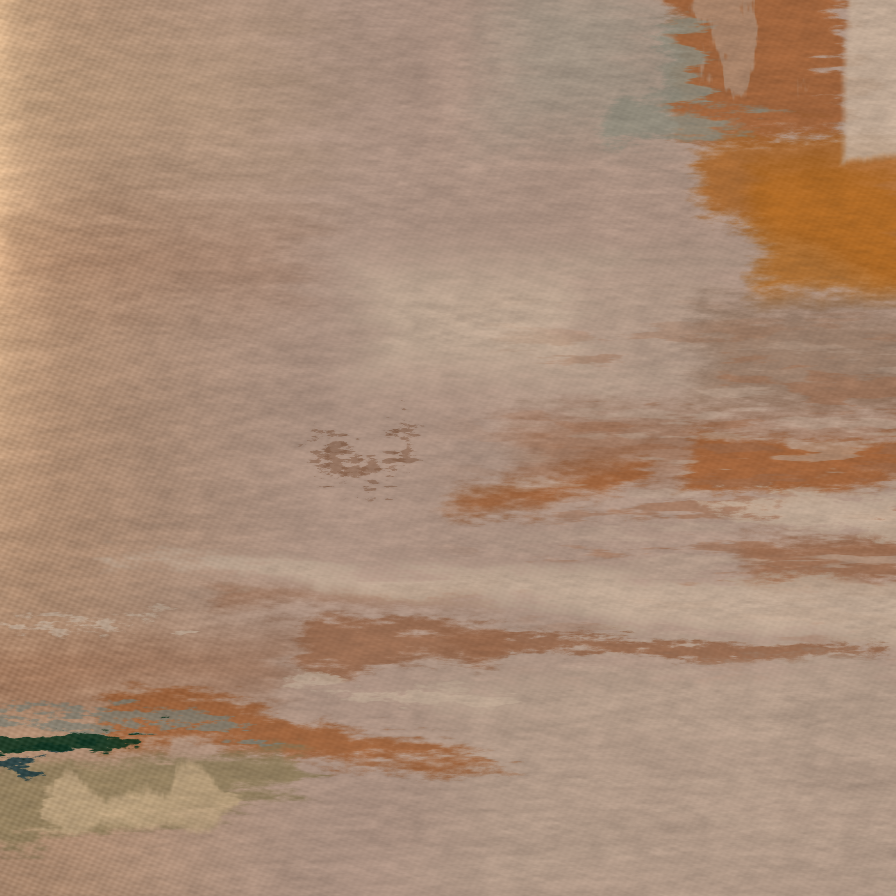
Give the GLSL for this background, as a WebGL 1 fragment shader.

```glsl
precision highp float;
// Abstract oil painting: beige canvas, rust patches, pale strokes and a green corner.
uniform vec2 u_resolution;

vec3 col;   // paint laid so far
vec2 q;     // position warped by the brush
float dry;  // ragged edge of a dry brush

float hash(vec2 p) {
  return fract(sin(dot(p, vec2(127.1, 311.7))) * 43758.545);
}

float noise(vec2 p) {
  vec2 i = floor(p), f = fract(p), e = vec2(1, 0);
  f = f * f * (3.0 - 2.0 * f);
  return mix(mix(hash(i), hash(i + e.xy), f.x),
             mix(hash(i + e.yx), hash(i + e.xx), f.x), f.y);
}

// Centred fractal noise
float fbm(vec2 p) {
  float sum = 0.0, amp = 0.5;
  for (int i = 0; i < 5; i++) {
    sum += amp * (noise(p) - 0.5);
    p = p * 2.03 + 17.3;
    amp *= 0.55;
  }
  return sum;
}

// Blend paint where the distance is negative
void lay(vec3 paint, float opacity, float d, float soft) {
  col = mix(col, paint, opacity * (1.0 - smoothstep(-soft, soft, d)));
}

// Rectangular patch: center in xy, half size in zw
void slab(vec3 paint, float opacity, vec4 rect, float soft) {
  vec2 d = abs(q - rect.xy) - rect.zw;
  lay(paint, opacity, length(max(d, 0.0)) + min(max(d.x, d.y), 0.0) + dry, soft);
}

// Distance to a stroke from xy to zw with its two end radii
float taper(vec2 p, vec4 ends, vec2 radii) {
  vec2 along = ends.zw - ends.xy, from = p - ends.xy;
  float t = clamp(dot(from, along) / dot(along, along), 0.0, 1.0);
  return length(from - along * t) - mix(radii.x, radii.y, t);
}

void smear(vec3 paint, vec4 ends, vec2 radii, float soft) {
  lay(paint, 0.88, taper(q, ends, radii) + dry, soft);
}

void main() {
  vec2 p = gl_FragCoord.xy / u_resolution;
  float bristle = fbm(p * vec2(9, 65));
  float scumble = fbm(p * vec2(28, 9) + 40.0);
  float cloud = fbm(p * 5.0 + 9.0);
  float grain = fbm(p * vec2(60, 210));
  float scrape = fbm(p * vec2(12, 80) + 5.0);
  q = p + vec2(0.09 * bristle + 0.03 * cloud, 0.018 * cloud + 0.015 * scumble);
  dry = 0.045 * bristle + 0.03 * grain;

  vec3 rust = vec3(0.62, 0.38, 0.22);
  vec3 brown = vec3(0.59, 0.41, 0.3);
  vec3 pale = vec3(0.75, 0.66, 0.58);
  vec3 stone = vec3(0.69, 0.6, 0.53);
  vec3 sage = vec3(0.57, 0.55, 0.49);

  // Ground, with warm light raking over the left edge
  col = mix(vec3(0.66, 0.53, 0.43), vec3(0.66, 0.56, 0.5), smoothstep(0.0, 0.4, p.x));
  slab(stone, 0.8, vec4(0.8, 0.1, 0.3, 0.15), 0.1);
  col += vec3(0.24, 0.21, 0.15) * exp(-p.x * 24.0) * smoothstep(0.25, 0.85, p.y);
  slab(vec3(0.7, 0.59, 0.47), 0.5, vec4(0.1, 0.9, 0.2, 0.06), 0.15);
  slab(brown, 0.25, vec4(0.15, 0.71, 0.17, 0.04), 0.07);

  // Cool grey and pale passages of the upper middle
  slab(vec3(0.61, 0.57, 0.51), 0.7, vec4(0.65, 0.94, 0.09, 0.09), 0.07);
  slab(pale, 0.9, vec4(0.53, 0.64, 0.13, 0.06), 0.05);
  slab(stone, 0.6, vec4(0.73, 0.63, 0.07, 0.08), 0.04);

  // Rust column, ochre block and the pale panel beside them
  slab(rust, 0.92, vec4(0.845, 0.94, 0.1, 0.1), 0.012);
  smear(vec3(0.65, 0.4, 0.18), vec4(0.82, 0.8, 1.0, 0.77), vec2(0.045, 0.08), 0.015);
  slab(vec3(0.68, 0.41, 0.14), 0.8, vec4(0.93, 0.74, 0.09, 0.07), 0.02);
  smear(sage, vec4(0.74, 0.96, 0.75, 0.89), vec2(0.01, 0.015), 0.008);
  smear(sage, vec4(0.69, 0.86, 0.83, 0.86), vec2(0.025, 0.004), 0.01);
  lay(stone, 0.6, taper(p, vec4(0.79, 1.0, 0.82, 0.94), vec2(0.02, 0.004)) + 0.2 * scumble, 0.008);
  vec2 panel = abs(p - vec2(0.99, 0.93)) - vec2(0.045, 0.107);
  lay(pale, 0.92, max(panel.x, panel.y) + 0.02 * scumble, 0.006);

  // Smoky brown, then the rust band with its ragged left tail
  slab(vec3(0.57, 0.46, 0.38), 0.75, vec4(0.91, 0.6, 0.13, 0.055), 0.03);
  slab(brown, 0.6, vec4(0.8, 0.5, 0.22, 0.035), 0.035);
  smear(rust, vec4(0.51, 0.435, 0.7, 0.462), vec2(0.006, 0.022), 0.018);
  slab(rust, 0.9, vec4(0.91, 0.483, 0.14, 0.028), 0.012);
  slab(brown, 0.85, vec4(0.94, 0.37, 0.1, 0.03), 0.015);

  // Scraped streaks over the right side
  float worn = 0.6 * smoothstep(0.45, 0.75, p.x) * (1.0 - smoothstep(0.55, 0.7, p.y));
  lay(stone, worn, 0.1 - scrape, 0.06);
  lay(brown, worn * smoothstep(0.2, 0.4, p.y), 0.12 + scrape, 0.06);
  smear(pale, vec4(0.8, 0.447, 1.02, 0.415), vec2(0.004, 0.027), 0.006);

  // Brown passages and long pale sweeps across the lower half
  slab(brown, 0.5, vec4(0.06, 0.25, 0.25, 0.035), 0.04);
  slab(brown, 0.55, vec4(0.39, 0.335, 0.16, 0.01), 0.02);
  smear(brown, vec4(0.36, 0.275, 0.54, 0.283), vec2(0.036, 0.016), 0.01);
  smear(pale, vec4(0.13, 0.375, 1.0, 0.31), vec2(0.006, 0.035), 0.012);
  smear(pale, vec4(0.0, 0.307, 0.22, 0.294), vec2(0.005, 0.002), 0.004);
  smear(brown, vec4(0.5, 0.282, 1.0, 0.268), vec2(0.007, 0.002), 0.006);
  smear(rust, vec4(0.14, 0.195, 0.55, 0.152), vec2(0.032, 0.008), 0.012);
  smear(stone, vec4(0.5, 0.215, 0.95, 0.21), vec2(0.018, 0.05), 0.012);
  smear(pale, vec4(0.32, 0.232, 0.55, 0.215), vec2(0.004, 0.012), 0.005);

  // Green corner: olive wash, cream dab, teal line and dark accents
  smear(vec3(0.56, 0.49, 0.36), vec4(0.02, 0.105, 0.32, 0.138), vec2(0.05, 0.016), 0.012);
  lay(pale * vec3(0.97, 0.95, 0.85), 0.85, taper(q, vec4(0.07, 0.095, 0.23, 0.105), vec2(0.025)) + 0.05 * scumble, 0.006);
  smear(sage * 0.92, vec4(0.0, 0.198, 0.26, 0.178), vec2(0.009, 0.007), 0.004);
  smear(vec3(0.13, 0.24, 0.26), vec4(0.0, 0.15, 0.08, 0.165), vec2(0.005, 0.002), 0.003);
  smear(vec3(0.06, 0.2, 0.12), vec4(0.0, 0.172, 0.2, 0.174), vec2(0.012, 0.001), 0.003);

  // Scratched marks left of the centre
  for (int i = 0; i < 6; i++) {
    float k = float(i);
    vec2 at = vec2(0.355 + 0.02 * k, 0.47 + 0.05 * hash(vec2(k, 7)));
    lay(brown * 0.85, 0.5, length((p - at) * vec2(1.0, 0.4)) - 0.004 + 0.05 * grain, 0.003);
  }

  // Brush grain and the canvas weave
  float weave = sin(620.0 * p.x + 380.0 * p.y) * sin(780.0 * p.y - 150.0 * p.x);
  col *= 1.0 + 0.11 * bristle + 0.06 * cloud + 0.05 * scumble + 0.17 * grain;
  col += weave * mix(0.03, 0.01, smoothstep(0.0, 0.4, p.x));
  gl_FragColor = vec4(clamp(col, 0.0, 1.0), 1.0);
}
```
